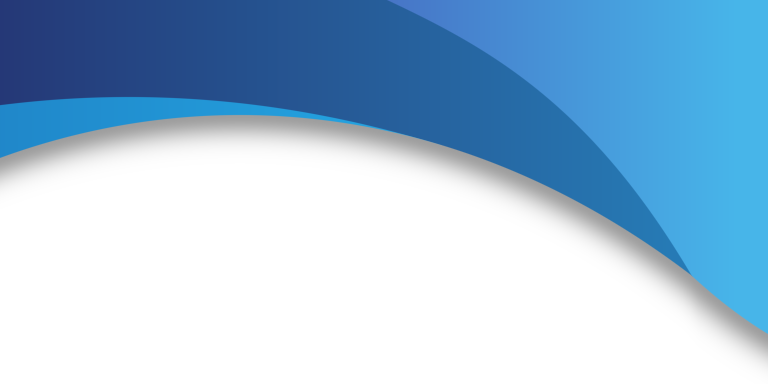
This background is drawn by a Shadertoy shader. Its source:

```glsl
// Layered blue wave ribbons across the top, casting a soft shadow on white.

// Lower edge of the whole wave: a broad arch that eases into a foot at right.
float waveEdge(float x) {
    float d = x - 0.625;
    float arch = 0.7005 - 0.28 * d * d - 0.016 * d * d * d * d;
    float u = x - 1.797;
    float foot = 0.286 - 0.93 * u + 0.8 * u * u;
    return x < 1.797 ? arch : foot;
}

// Boundary between the dark ribbon and the bright panel at right.
float panelEdge(float x) {
    float u = x - 1.008;
    return 1.0 - u * (0.47 + u * (0.1 + 0.565 * u));
}

// Upper edge of the thin cyan sliver at left.
float sliverEdge(float x) {
    float d = x - 0.335;
    return 0.7474 - 0.19 * d * d;
}

// Antialiased coverage from a signed vertical gap and the edge slope.
float cover(float gap, float slope) {
    float w = 0.75 / iResolution.y;
    return smoothstep(-w, w, gap * inversesqrt(1.0 + slope * slope));
}

void mainImage(out vec4 fragColor, in vec2 fragCoord) {
    // Canvas height is 1; x runs from 0 to 2
    vec2 p = fragCoord / iResolution.xy * vec2(2.0, 1.0);
    float h = 0.02;

    // Gap to the wave, and its local slope
    float gap = p.y - waveEdge(p.x);
    float slope = (waveEdge(p.x + h) - waveEdge(p.x - h)) / (2.0 * h);

    // White ground with a soft shadow below the wave
    float depth = max(-gap, 0.0) * inversesqrt(1.0 + slope * slope) / 0.055;
    vec3 ground = vec3(1.0 - 0.38 * exp(-depth * depth));

    // Horizontal gradients of the three ribbons
    vec3 navy = mix(vec3(0.145, 0.22, 0.465), vec3(0.15, 0.48, 0.71), clamp(p.x / 1.75, 0.0, 1.0));
    vec3 sky = mix(vec3(0.28, 0.46, 0.78), vec3(0.28, 0.71, 0.915), clamp((p.x - 1.02) / 0.9, 0.0, 1.0));
    vec3 cyan = mix(vec3(0.125, 0.53, 0.79), vec3(0.14, 0.64, 0.88), clamp(p.x, 0.0, 1.0));

    // Stack the ribbons, then cut them along the wave
    float panelSlope = (panelEdge(p.x + h) - panelEdge(p.x - h)) / (2.0 * h);
    vec3 ribbons = mix(navy, sky, cover(p.y - panelEdge(p.x), panelSlope));
    float sliver = cover(sliverEdge(p.x) - p.y, 0.0) * step(p.x, 1.15);
    ribbons = mix(ribbons, cyan, sliver);

    fragColor = vec4(mix(ground, ribbons, cover(gap, slope)), 1.0);
}
```
